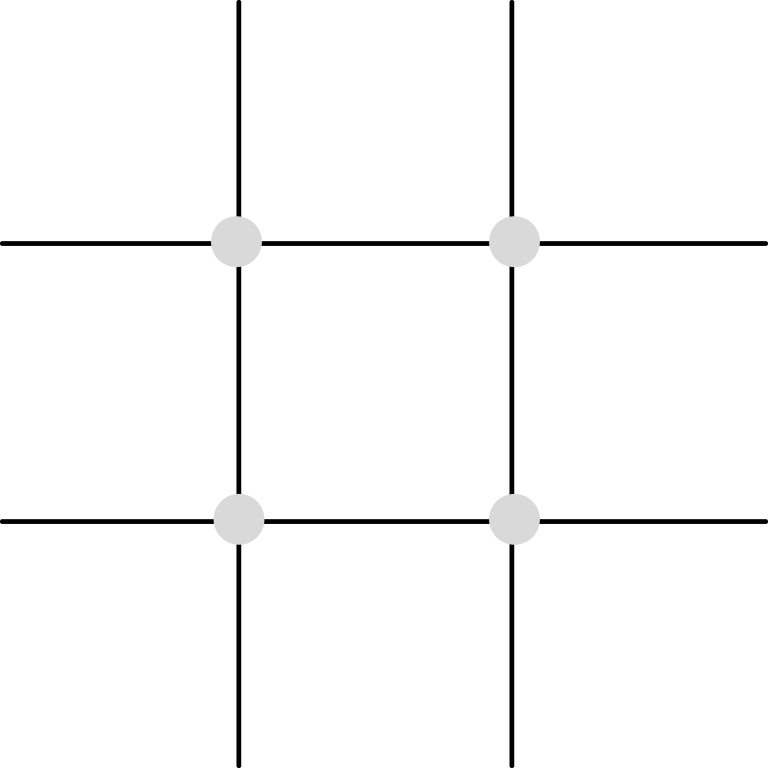
Give the GLSL for this background, as a WebGL 2 fragment shader.

```glsl
#version 300 es
precision highp float;
// Draws a three by three grid of thin black lines with grey discs at the crossings.
uniform vec2 u_resolution;
out vec4 fragColor;

// Distance to a round-capped segment from a to b.
float segmentDistance(vec2 p, vec2 a, vec2 b) {
    vec2 ab = b - a;
    return length(p - a - ab * clamp(dot(p - a, ab) / dot(ab, ab), 0.0, 1.0));
}

// Antialiased coverage of a signed distance.
float coverage(float d, float pixel) {
    return clamp(0.5 - d / pixel, 0.0, 1.0);
}

void main() {
    vec2 p = gl_FragCoord.xy / u_resolution;
    float pixel = 1.0 / min(u_resolution.x, u_resolution.y);
    float lines = 1e3;
    float discs = 1e3;

    for (int i = 0; i < 2; i++) {
        // One vertical and one horizontal line per step
        float x = mix(0.3110, 0.6665, float(i));
        float y = mix(0.3209, 0.6829, float(i));
        lines = min(lines, segmentDistance(p, vec2(x, 0.003), vec2(x, 0.997)));
        lines = min(lines, segmentDistance(p, vec2(0.003, y), vec2(0.997, y)));

        // Discs sit slightly off the crossings
        for (int j = 0; j < 2; j++) {
            vec2 center = mix(vec2(0.3112, 0.3238), vec2(0.6699, 0.6853), vec2(i, j));
            center.x -= 0.0033 * float((1 - i) * j);
            discs = min(discs, length(p - center) - 0.0331);
        }
    }

    // Lines over white, discs on top
    vec3 color = mix(vec3(1.0), vec3(0.0), coverage(lines - 0.0031, pixel));
    color = mix(color, vec3(0.85), coverage(discs, pixel));
    fragColor = vec4(color, 1.0);
}
```
